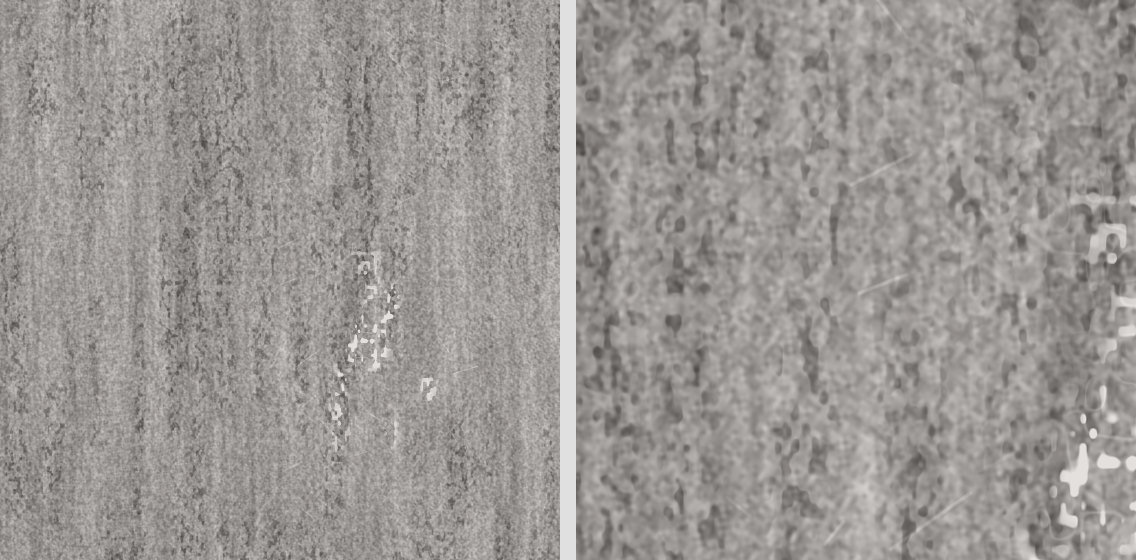
Left: the whole. Right: its middle third, enlarged.
A Shadertoy shader for this texture:

```glsl
float hash(vec2 p) {
    return fract(sin(dot(p, vec2(127.1, 311.7))) * 43758.5453);
}

float noise(vec2 p) {
    vec2 cell = floor(p), f = fract(p);
    f = f * f * (3.0 - 2.0 * f);
    return mix(mix(hash(cell), hash(cell + vec2(1, 0)), f.x),
               mix(hash(cell + vec2(0, 1)), hash(cell + vec2(1, 1)), f.x), f.y);
}

// Noise centred on zero, with a sharper second octave
float rough(vec2 p) {
    return 0.65 * noise(p) + 0.35 * noise(p * 2.1 + 17.3) - 0.5;
}

float segmentDistance(vec2 p, vec2 a, vec2 b) {
    vec2 ab = b - a;
    return length(p - a - ab * clamp(dot(p - a, ab) / dot(ab, ab), 0.0, 1.0));
}

// Vertical weathering, from broad bands to hair-thin lines
float streaks(vec2 p) {
    return 0.13 * rough(p * vec2(21, 2.5))
         + 0.12 * rough(p * vec2(62, 6) + 31.0)
         + 0.11 * rough(p * vec2(150, 13) + 57.0);
}

// Fine grain, turned off the axes to hide its lattice
float grain(vec2 p) {
    mat2 turn = mat2(0.8, 0.6, -0.6, 0.8);
    return 0.15 * (noise(turn * p * 320.0 + 9.0) - 0.5)
         + 0.13 * (noise(p * vec2(255, 170) + 71.0) - 0.5);
}

// Dark pits gathered along columns
float pits(vec2 p) {
    float column = noise(p * vec2(48, 5) + 83.0) * 0.6 + noise(p * vec2(17, 7) + 41.0) * 0.4;
    float speck = noise(p * vec2(185, 105) + 23.0) * 0.65 + noise(p * vec2(290, 210) + 3.0) * 0.35;
    return smoothstep(0.5, 0.74, speck) * smoothstep(0.34, 0.72, column);
}

// Areas where the surface has flaked: lower right and left edge
float wornArea(vec2 p) {
    vec2 right = (p - vec2(0.68, 0.34)) / vec2(0.13, 0.22);
    vec2 left = (p - vec2(0.03, 0.46)) / vec2(0.03, 0.17);
    return min(1.0, exp(-dot(right, right)) + exp(-dot(left, left)));
}

// Pale chips and curled hairlines
float chips(vec2 p, float worn) {
    float patches = noise(p * vec2(30, 13) + 11.0) + 0.35 * worn;
    float flake = smoothstep(0.62, 0.8, noise(p * vec2(170, 115) + 47.0));
    float curl = 1.0 - smoothstep(0.0, 0.11, abs(noise(p * vec2(95, 65) + 61.0) - 0.5));
    float flaked = flake * smoothstep(0.78, 1.08, patches) * (0.2 + worn);
    float curled = curl * smoothstep(0.6, 1.1, patches) * (0.12 + 0.4 * worn);
    return min(1.0, flaked + 0.6 * curled);
}

// Short diagonal scratches and a few round pale spots
float scratches(vec2 p) {
    float mark = 0.0;
    for (int i = 0; i < 44; i++) {
        float id = float(i);
        vec2 start = vec2(0.38 + 0.5 * hash(vec2(id, 1)), hash(vec2(id, 2)));
        float angle = (hash(vec2(id, 3)) < 0.6 ? 0.6 : 2.4) + 0.7 * hash(vec2(id, 4)) - 0.35;
        vec2 end = start + mix(0.012, 0.06, hash(vec2(id, 5))) * vec2(cos(angle), sin(angle));
        float line = 1.0 - smoothstep(0.0003, 0.0018, segmentDistance(p, start, end));
        mark = max(mark, line * (0.3 + 0.7 * hash(vec2(id, 6))));
        if (i < 4) {
            vec2 spot = vec2(0.55 + 0.2 * hash(vec2(id, 7)), 0.2 + 0.6 * hash(vec2(id, 8)));
            mark = max(mark, 0.7 - 0.7 * smoothstep(0.004, 0.008, length(p - spot)));
        }
    }
    return mark * (0.4 + 0.6 * noise(p * 130.0));
}

void mainImage(out vec4 fragColor, in vec2 fragCoord) {
    vec2 uv = fragCoord / iResolution.xy;
    vec2 p = uv + vec2(0.004 * rough(uv * vec2(25, 14) + 5.0), 0.0);
    float worn = wornArea(uv);

    float shade = 0.611 + streaks(p) + grain(uv);
    shade -= 0.17 * pits(p) + 0.025 * worn;
    shade += 0.14 * scratches(uv);
    shade = mix(shade, 0.88, chips(uv, worn));

    vec3 warmGrey = vec3(0.013, -0.003, -0.013);
    fragColor = vec4(clamp(shade + warmGrey, 0.0, 1.0), 1.0);
}
```
